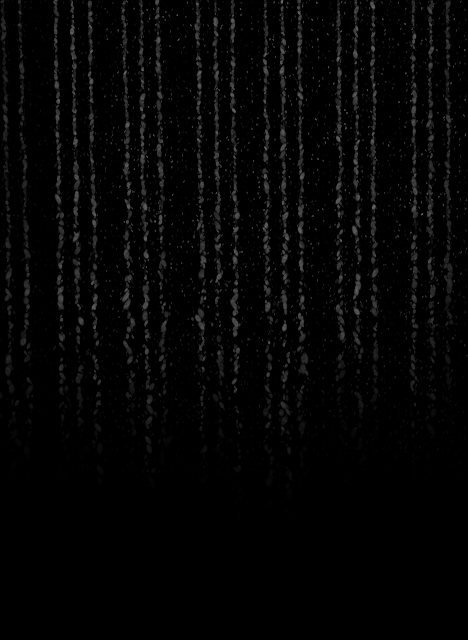
Write a Shadertoy shader that draws this texture.

```glsl
// Grey streams of falling water drops with fine spray, fading into black below.

float hash(vec2 p) {
    return fract(sin(dot(p, vec2(127.1, 311.7))) * 43758.5453);
}

float noise(vec2 p) {
    vec2 i = floor(p), f = fract(p);
    f = f * f * (3.0 - 2.0 * f);
    return mix(mix(hash(i), hash(i + vec2(1, 0)), f.x),
               mix(hash(i + vec2(0, 1)), hash(i + vec2(1, 1)), f.x), f.y);
}

// Slanted ellipse with a narrow soft rim
float drop(vec2 d, vec2 radius, float slant) {
    d.x += d.y * slant;
    return 1.0 - smoothstep(0.55, 1.15, length(d / radius));
}

// Horizontal position of a stream at a given depth
float streamPath(float startX, float depth, float id) {
    float drift = 0.024 * depth * (1.0 - startX / 0.73);
    float sway = (noise(vec2(depth * 42.0, id * 7.3)) - 0.5) * (0.003 + 0.012 * depth);
    return startX + drift + sway;
}

// One column of drops, dense and thin at the top, sparse and loose below
float dropColumn(vec2 p, float startX, float id, float cellSize, float size, float spread) {
    float light = 0.0;
    float row = floor(p.y / cellSize);
    for (int k = -1; k <= 1; k++) {
        vec2 key = vec2(row + float(k), id);
        float y = (key.x + 0.15 + 0.7 * hash(key)) * cellSize;
        float scatter = spread * (0.2 + 1.7 * y * y);
        float x = streamPath(startX, y, id) + (hash(key + 3.7) + hash(key + 8.1) - 1.0) * scatter;
        float r = size * (0.5 + 0.7 * hash(key + 5.3)) * (0.85 + 0.4 * y);
        float keep = step(hash(key + 11.9), 0.95 - 0.75 * y * y - 0.15 * y);
        float tone = 0.5 + 0.5 * hash(key + 17.2);
        vec2 radius = r * vec2(0.85, 1.1 + 0.6 * hash(key + 21.4));
        light = max(light, keep * tone * drop(p - vec2(x, y), radius, hash(key + 29.6) - 0.5));
    }
    return light;
}

// Tiny upright specks scattered on a jittered grid
float specks(vec2 p, float cellSize, float seed) {
    vec2 cell = floor(p / cellSize);
    vec2 jitter = vec2(hash(cell + seed), hash(cell + seed + 4.3));
    vec2 d = p - (cell + 0.2 + 0.6 * jitter) * cellSize;
    float level = pow(hash(cell + seed + 9.1), 5.0);
    return level * drop(d, vec2(0.0014, 0.0022), jitter.x - 0.5);
}

void mainImage(out vec4 fragColor, in vec2 fragCoord) {
    // x runs from the left and y from the top, in canvas heights
    vec2 p = fragCoord / iResolution.y;
    p.y = 1.0 - p.y;

    float groupCenters[7] = float[7](0.004, 0.113, 0.220, 0.336, 0.441, 0.556, 0.673);
    float light = 0.0;

    // Streams in groups of three
    for (int g = 0; g < 7; g++) {
        if (abs(p.x - groupCenters[g]) > 0.075) continue;
        for (int s = -1; s <= 1; s++) {
            float id = float(g * 3 + s) + 2.0;
            float startX = groupCenters[g] + float(s) * 0.0268;
            if (abs(p.x - startX) > 0.05) continue;

            // Each stream dissolves at its own depth
            float end = 0.80 - 0.5 * pow(startX - 0.33, 2.0) + 0.08 * (hash(vec2(id, 2.6)) - 0.5);
            float fade = 1.0 - smoothstep(end - 0.34, end, p.y);

            // Loose patches where the second and third groups break apart
            float loose = g == 2 ? exp(-pow((p.y - 0.27) / 0.09, 2.0)) + exp(-pow((p.y - 0.57) / 0.1, 2.0))
                        : g == 3 ? exp(-pow((p.y - 0.47) / 0.1, 2.0)) : 0.0;

            float column = dropColumn(p, startX, id, 0.0118, 0.0047, 0.006);
            column = max(column, 0.8 * dropColumn(p, startX, id + 40.0, 0.0078, 0.0030, 0.005));
            column = max(column, (0.35 + 0.4 * loose)
                   * dropColumn(p, startX, id + 80.0, 0.0105, 0.0023, 0.026 + 0.014 * loose));

            // Faint thread joining the drops
            float thread = 1.0 - smoothstep(0.0004, 0.0028, abs(p.x - streamPath(startX, p.y, id)));
            thread *= 0.55 * noise(vec2(p.y * 130.0, id)) * (1.0 - smoothstep(0.2, 0.6, p.y));
            light = max(light, max(column, thread) * fade);
        }
    }

    // Ragged tone inside the drops, dimmer toward both sides
    light *= 0.7 + 0.45 * noise(p * 330.0);
    light *= 0.55 + 0.45 * smoothstep(0.0, 0.12, p.x) * (1.0 - smoothstep(0.62, 0.74, p.x));

    // Spray between the streams
    float spray = specks(p, 0.0085, 1.0) + specks(p + 0.004, 0.0115, 37.0);
    spray *= (0.25 + 0.75 * smoothstep(0.08, 0.22, p.x)) * (1.0 - smoothstep(0.3, 0.82, p.y));
    light = max(light, 0.8 * spray);

    fragColor = vec4(vec3(0.36 * light), 1.0);
}
```
